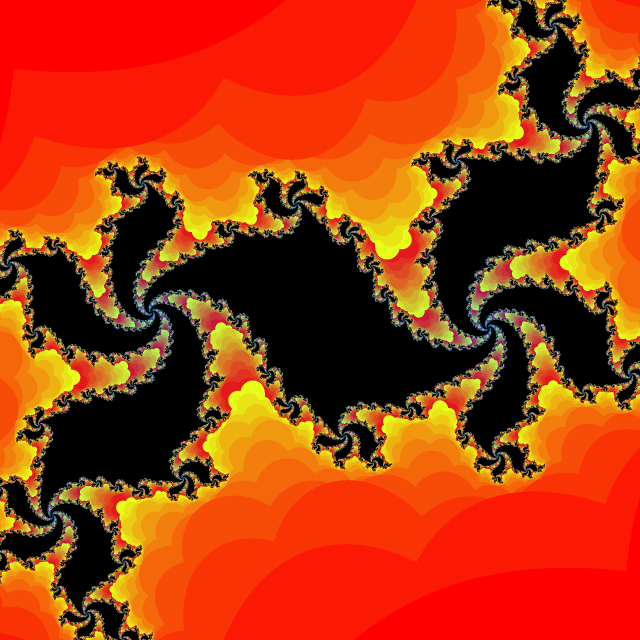
Write a WebGL 2 fragment shader that draws this background.

```glsl
#version 300 es
precision highp float;
// Filled Julia set of z*z + c, turned a quarter turn, with banded escape colours.
// Escape is tested with the diamond norm |x| + |y|, which gives the bands their
// scalloped cloud edges; points that never escape stay black.

#define SEED vec2(0.3, 0.5)      // the constant c
#define HALF_SPAN 1.0            // half the visible width in the complex plane
#define ESCAPE_NORM 2.0          // diamond radius that counts as escaped
#define MAX_STEPS 100            // iteration limit
#define GREEN_CYCLES 9.961       // sweeps of green over the whole palette
#define SAMPLES 3                // antialiasing grid per side

uniform vec2 u_resolution;
out vec4 fragColor;

vec2 complexSquare(vec2 z) {
  return vec2(z.x * z.x - z.y * z.y, 2.0 * z.x * z.y);
}

// Red fades to blue with escape time while green climbs in repeating ramps.
vec3 escapeColor(float t) {
  return vec3(1.0 - t, fract(GREEN_CYCLES * t), t);
}

vec3 juliaColor(vec2 z) {
  for (int n = 0; n < MAX_STEPS; n++) {
    z = complexSquare(z) + SEED;
    if (abs(z.x) + abs(z.y) > ESCAPE_NORM) {
      return escapeColor(float(n) / float(MAX_STEPS));
    }
  }
  return vec3(0.0);
}

void main() {
  float unit = 2.0 * HALF_SPAN / min(u_resolution.x, u_resolution.y);
  vec3 sum = vec3(0.0);

  // Average a regular grid of samples inside the pixel.
  for (int j = 0; j < SAMPLES; j++) {
    for (int i = 0; i < SAMPLES; i++) {
      vec2 offset = (vec2(i, j) + 0.5) / float(SAMPLES) - 0.5;
      vec2 p = (gl_FragCoord.xy + offset - 0.5 * u_resolution) * unit;
      sum += juliaColor(vec2(-p.y, p.x));   // quarter turn
    }
  }
  fragColor = vec4(sum / float(SAMPLES * SAMPLES), 1.0);
}
```
